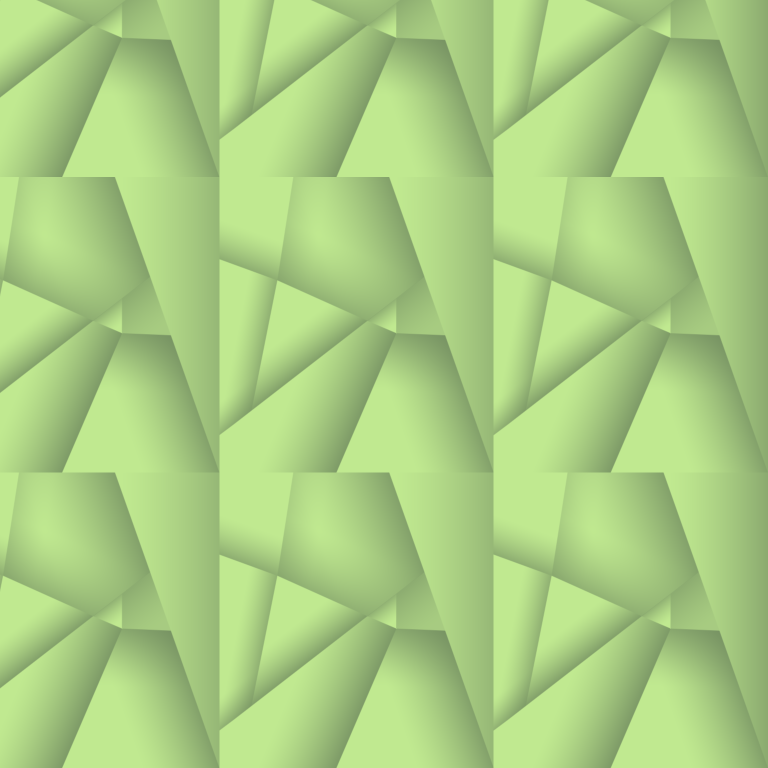
Give the GLSL for this pattern, as a Shadertoy shader.

```glsl
// Repeating tile of folded green paper facets, each shaded along its creases.

const vec2 REPEATS = vec2(2.8, 2.6);
const vec2 TILE = vec2(REPEATS.y / REPEATS.x, 1.0); // tile height is the unit
const vec3 LIT = vec3(0.753, 0.914, 0.565);
const vec3 SHADOW = vec3(0.445, 0.55, 0.375);

// Signed distance to the line a-b, positive on its left.
float side(vec2 p, vec2 a, vec2 b) {
    vec2 along = normalize(b - a);
    return dot(p - a, vec2(-along.y, along.x));
}

float cover(float d, float pixel) {
    return clamp(d / pixel + 0.5, 0.0, 1.0);
}

// Shadow that is strongest on a crease and fades out over a width.
float crease(float d, float width, float strength) {
    float fade = 1.0 - clamp(d / width, 0.0, 1.0);
    return strength * pow(fade, 1.4);
}

float both(float a, float b) {
    return 1.0 - (1.0 - a) * (1.0 - b);
}

float foldedTile(vec2 p, float edgeStrength, float pixel) {
    // Corners shared by the facets
    vec2 leftKnot = vec2(0.196, 0.651);
    vec2 lowKnot = vec2(0.108, 0.208);
    vec2 centre = vec2(0.501, 0.514);
    vec2 hub = vec2(0.599, 0.472);

    // Fold lines
    float slope = side(p, vec2(TILE.x, 0.0), vec2(0.575, 1.0));
    float ridgeA = side(p, vec2(0.0, 0.7225), leftKnot);
    float ridgeB = side(p, leftKnot, centre);
    float ridgeC = side(p, centre, hub);
    float steepTop = side(p, leftKnot, vec2(0.25, 1.0));
    float steepLow = side(p, lowKnot, leftKnot);
    float riseA = side(p, vec2(0.0, 0.127), lowKnot);
    float riseB = side(p, lowKnot, centre);
    float riseC = side(p, centre, vec2(0.692, 0.662));
    float leg = side(p, vec2(0.396, 0.0), hub);
    float shelf = side(p, hub, vec2(0.764, 0.465));
    float post = side(p, hub, vec2(0.599, 0.59));

    // Facet shadows
    float cornerPane = crease(ridgeA, 0.13, 0.65);
    float crown = both(crease(slope, 0.3, 0.78), crease(ridgeB, 0.2, 0.6));
    crown = both(crown, crease(-steepTop, 0.12, 0.28));
    float wedge = crease(riseB, 0.13, 0.8);
    float strip = both(crease(steepLow, 0.1, 0.62), crease(riseA, 0.09, 0.6));
    float lowerLeft = crease(leg, 0.25, 0.85);
    float lowerRight = both(crease(slope, 0.25, 0.78), crease(-shelf, 0.2, 0.65));
    float chip = crease(-riseC, 0.07, 0.6);
    float notch = both(0.32, crease(-riseC, 0.16, 0.5));
    float sidePane = crease(TILE.x - p.x, 0.34, edgeStrength);

    // Layer the facets from the bottom upward
    float tone = mix(lowerRight, lowerLeft, cover(leg, pixel));
    tone = mix(tone, notch, cover(min(shelf, -post), pixel));
    tone = mix(tone, chip, cover(min(ridgeC, post), pixel));
    float middle = mix(wedge, strip, cover(steepLow, pixel));
    tone = mix(tone, middle, cover(min(riseA, min(riseB, riseC)), pixel));
    float top = mix(crown, cornerPane, cover(steepTop, pixel));
    tone = mix(tone, top, cover(min(max(ridgeA, ridgeB), riseC), pixel));
    return mix(sidePane, tone, cover(slope, pixel));
}

float shadeAt(vec2 uv, float pixel) {
    // Tiles are anchored to the lower right corner of the canvas
    vec2 grid = vec2(uv.x - 1.0, uv.y) * REPEATS;
    float lastColumn = step(-1.0, grid.x);
    return foldedTile(fract(grid) * TILE, mix(0.54, 0.68, lastColumn), pixel);
}

void mainImage(out vec4 fragColor, in vec2 fragCoord) {
    float pixel = REPEATS.y / iResolution.y;
    float tone = 0.0;
    // Four samples soften the seams between tiles
    for (int i = 0; i < 4; i++) {
        vec2 offset = vec2(i % 2, i / 2) * 0.5 - 0.25;
        tone += 0.25 * shadeAt((fragCoord + offset) / iResolution.xy, pixel);
    }
    fragColor = vec4(mix(LIT, SHADOW, tone), 1.0);
}
```
